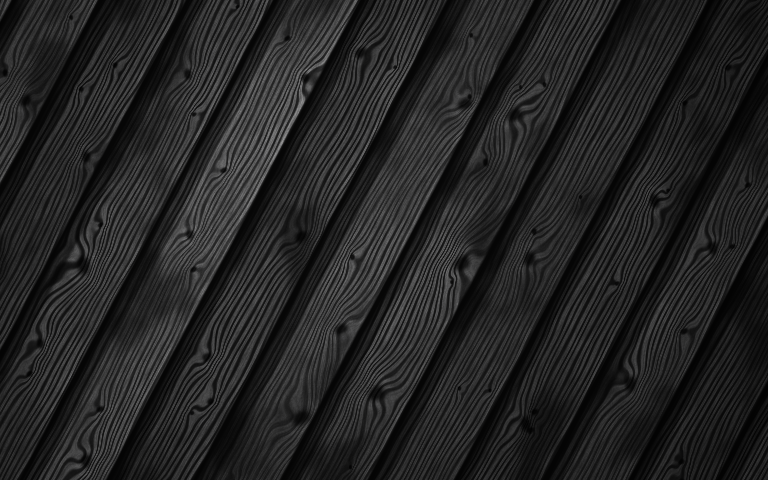
Give the GLSL for this texture, as a WebGL 2 fragment shader.

```glsl
#version 300 es
precision highp float;
// Dark, weathered timber boards laid on a steep diagonal, lit from the left of centre.
// Each board has seeded knots that bend its grain, layered-sine stains,
// stretched cellular fibres and a recessed strip beside a black seam.
uniform vec2 u_resolution;
out vec4 fragColor;

const float TAU = 6.28319;
const vec2 ALONG = vec2(0.468, 0.884);
const vec2 ACROSS = vec2(0.884, -0.468);
const float BOARD_WIDTH = 0.1605;
const float FIRST_SEAM = 0.0385;
const float GRAIN_LINES = 15.0;
const vec3 WOOD = vec3(0.235, 0.235, 0.236);
const vec3 GAP = vec3(0.022);

float hash(vec2 p) {
  vec3 q = fract(p.xyx * 0.1031);
  q += dot(q, q.yzx + 33.33);
  return fract((q.x + q.y) * q.z);
}

// Smooth clouds from layered, rotated sines, roughly -1 to 1
float waves(vec2 p) {
  float sum = 0.0, amp = 0.5;
  for (int i = 0; i < 5; i++) {
    sum += amp * sin(p.x + 1.6 * sin(p.y));
    p = mat2(1.3, 1.1, -1.1, 1.3) * p + 2.7;
    amp *= 0.6;
  }
  return sum;
}

// Distance to the nearest scattered point
float cellular(vec2 p) {
  vec2 cell = floor(p);
  float best = 2.0;
  for (int y = -1; y <= 1; y++)
    for (int x = -1; x <= 1; x++) {
      vec2 c = cell + vec2(x, y);
      vec2 point = c + vec2(hash(c), hash(c + 57.3));
      best = min(best, distance(p, point));
    }
  return best;
}

// Knots along one board: x = grain displacement, y = dark core, z = pale rim
vec3 knots(vec2 q, float seed, float spacing, float size, float chance) {
  vec3 result = vec3(0.0);
  for (int i = -1; i <= 1; i++) {
    vec2 key = vec2(floor(q.x / spacing) + float(i), seed);
    float present = step(hash(key + 9.1), chance);
    vec2 centre = vec2((key.x + hash(key)) * spacing,
                       mix(0.32, 0.86, hash(key + 3.7)) * BOARD_WIDTH);
    float radius = size * mix(0.6, 1.25, hash(key + 6.2));
    vec2 d = (q - centre) / radius;
    d.y += 0.25 * sin(d.x * 1.3 + seed);
    vec2 spread = d / vec2(4.2, 2.1);
    float dist = length(d / vec2(1.25, 1.0));
    float side = hash(key + 1.9) < 0.5 ? -1.0 : 1.0;
    result.x += present * side * radius * 2.1 * exp(-dot(spread, spread));
    result.y = max(result.y, present * smoothstep(1.15, 0.35, dist));
    result.z += present * exp(-7.0 * (dist - 1.5) * (dist - 1.5));
  }
  return result;
}

// Dark growth lines, 0 in a groove to 1 on the ridge
float grain(float phase) {
  float s = 0.5 + 0.5 * sin(TAU * phase + 0.9 * sin(phase * 2.3));
  return smoothstep(0.0, 0.75, s);
}

// Broad pool of light that falls off to the corners
float lighting(vec2 p) {
  vec2 k = (p - vec2(0.62, 0.58)) / vec2(0.88, 0.72);
  return mix(0.36, 1.14, exp(-dot(k, k)));
}

void main() {
  vec2 p = gl_FragCoord.xy / u_resolution.y;
  float across = (dot(p, ACROSS) - FIRST_SEAM) / BOARD_WIDTH;
  float seed = floor(across) + 20.0;
  float w = fract(across);
  float pixel = 1.0 / (u_resolution.y * BOARD_WIDTH);
  float u = dot(p, ALONG) + 5.0 + 3.0 * hash(vec2(seed, 2.0));
  vec2 q = vec2(u, w * BOARD_WIDTH);

  // Knots and the grain that flows round them
  vec3 large = knots(q, seed, 0.36, 0.0145, 0.85);
  vec3 small = knots(q, seed + 40.0, 0.15, 0.0065, 0.6);
  float bend = large.x + small.x;
  float drift = waves(vec2(u * 4.0, w * 1.6) + seed * 5.3);
  float phase = (q.y + bend) / BOARD_WIDTH * GRAIN_LINES + 1.3 * drift;
  float stain = waves(vec2(u * 8.0, w * 2.4) + seed * 3.1 + 8.0);
  float contrast = clamp(0.42 + 0.25 * hash(vec2(seed, 7.0)) + 0.25 * stain, 0.15, 0.7);

  // Board surface
  float tone = mix(0.8, 1.16, hash(vec2(seed, 4.0)));
  tone *= mix(1.0 - contrast, 1.14, grain(phase));
  tone *= 1.0 + 0.26 * stain - 0.25 * smoothstep(0.25, 0.8, -stain);
  tone *= 1.2 - 0.42 * cellular(vec2(u * 22.0, (q.y + bend) * 330.0));
  tone *= 0.94 + 0.14 * hash(floor(vec2(u * 260.0, q.y * 420.0)));
  tone *= 1.0 + 0.12 * large.z;
  tone *= (1.0 - 0.72 * large.y) * (1.0 - 0.8 * small.y);

  // Recessed strip, lit edge and seam
  float wobble = 0.008 * waves(vec2(u * 9.0, seed));
  float lip = mix(0.13, 0.22, hash(vec2(seed, 11.0))) + wobble;
  float board = smoothstep(lip - 0.025 - pixel, lip + 0.025 + pixel, w);
  tone *= mix(0.5, 1.0, board);
  tone *= 1.0 - 0.4 * exp(-pow((w - lip) / 0.03, 2.0));
  tone *= 1.0 + 0.22 * exp(-pow((w - 0.94) / 0.03, 2.0));
  float edge = min(w * 0.55, 1.0 - w) + wobble;
  float solid = smoothstep(0.008, 0.04 + pixel, edge);

  vec3 color = mix(GAP, WOOD * tone, solid) * lighting(p);
  fragColor = vec4(color, 1.0);
}
```
